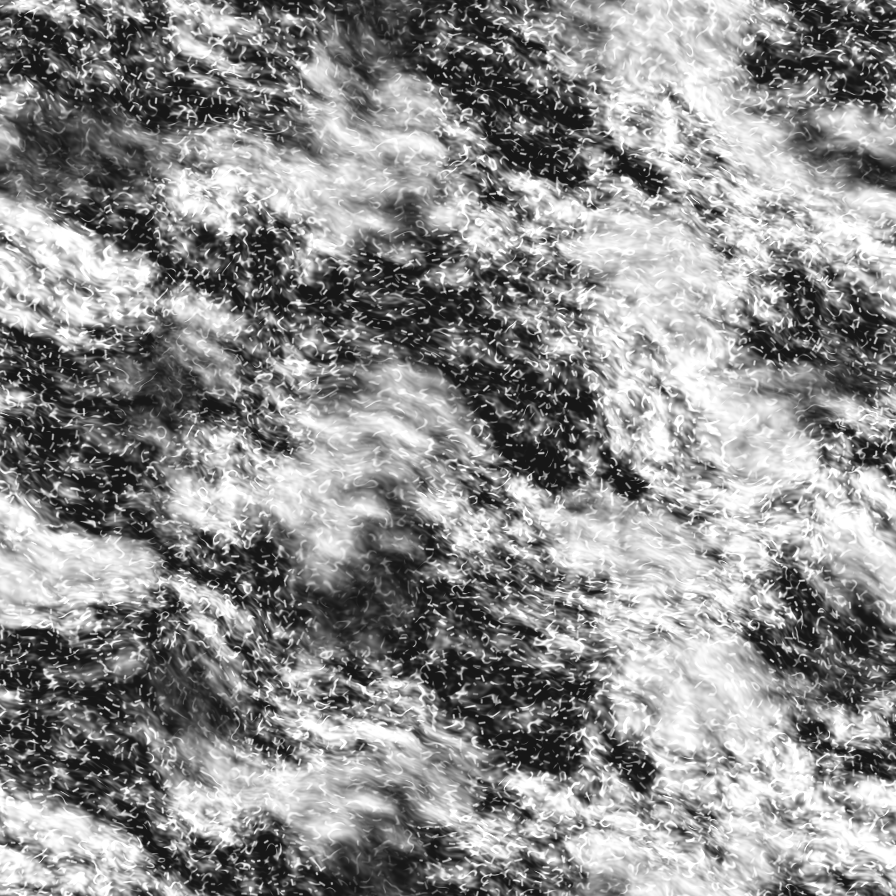
Give the GLSL for this texture, as a WebGL 1 fragment shader.

```glsl
precision highp float;

uniform vec2 u_resolution;

const vec2 PATCH_CELLS = vec2(3.0, 2.0);     // whole numbers keep the tile seamless
const vec2 ROUGH_CELLS = vec2(18.0, 10.0);
const vec2 THREAD_CELLS = vec2(74.0, 96.0);
const vec2 BREAK_CELLS = vec2(83.0, 89.0);
const vec2 CRACK_CELLS = vec2(4.0, 3.0);
const float SHEAR = 3.0;                     // strata fall 1 in SHEAR to the right
const float PATCH_GAIN = 0.72;
const float ROUGH_GAIN = 0.82;
const float SPECK_CELLS = 112.0;
const float SPECK_SHARE = 0.5;
const float SPECK_LENGTH = 0.42;
const float SPECK_WIDTH = 0.12;
const float WARP = 0.04;
const float FINE_WARP = 0.009;
const float BRIGHTNESS = 0.52;
const float PATCH_CONTRAST = 0.54;
const float ROUGH_CONTRAST = 0.42;
const float THREAD_CONTRAST = 0.4;
const float CRACK_DEPTH = 0.16;
const vec3 DARK = vec3(0.09);
const vec3 LIGHT = vec3(1.0);

float hash(vec2 p) {
  return fract(sin(dot(p, vec2(127.1, 311.7))) * 43758.5453);
}

float cornerSlope(vec2 cell, vec2 offset, vec2 period, float seed) {
  float angle = 6.2832 * hash(mod(cell, period) + seed);
  return dot(vec2(cos(angle), sin(angle)), offset);
}

// Gradient noise that repeats over the unit square
float noise(vec2 uv, vec2 period, float seed) {
  vec2 p = uv * period + seed * vec2(0.37, 0.73);
  vec2 i = floor(p);
  vec2 f = p - i;
  vec2 w = f * f * f * (f * (f * 6.0 - 15.0) + 10.0);
  vec2 e = vec2(1.0, 0.0);
  float low = mix(cornerSlope(i, f, period, seed),
                  cornerSlope(i + e.xy, f - e.xy, period, seed), w.x);
  float high = mix(cornerSlope(i + e.yx, f - e.yx, period, seed),
                   cornerSlope(i + e.xx, f - e.xx, period, seed), w.x);
  return mix(low, high, w.y);
}

float fbm(vec2 uv, vec2 period, float gain, float seed) {
  float sum = 0.0;
  float weight = 1.0;
  for (int octave = 0; octave < 4; octave++) {
    sum += weight * noise(uv, period, seed);
    period *= 2.0;
    weight *= gain;
    seed += 5.3;
  }
  return sum;
}

vec2 warpField(vec2 uv, float cells, float seed) {
  return vec2(noise(uv, vec2(cells), seed), noise(uv, vec2(cells), seed + 9.1));
}

// Short bright dashes, one per chosen cell
float specks(vec2 uv, float flow) {
  vec2 p = uv * SPECK_CELLS;
  vec2 home = floor(p);
  float soft = max(0.12, 0.7 * SPECK_CELLS / u_resolution.x);
  float cover = 0.0;
  for (int y = -1; y <= 1; y++) {
    for (int x = -1; x <= 1; x++) {
      vec2 cell = home + vec2(float(x), float(y));
      vec2 id = mod(cell, SPECK_CELLS);
      vec2 center = cell + 0.2 + 0.6 * vec2(hash(id + 3.1), hash(id + 17.7));
      float angle = flow + 2.0 * (hash(id + 41.3) - 0.5);
      vec2 along = vec2(cos(angle), sin(angle));
      vec2 d = p - center;
      float reach = SPECK_LENGTH * hash(id + 67.9);
      d -= along * clamp(dot(d, along), -reach, reach);
      float dash = 1.0 - smoothstep(SPECK_WIDTH - soft, SPECK_WIDTH + soft, length(d));
      float chosen = step(hash(id + 83.2), SPECK_SHARE);
      cover = max(cover, dash * chosen * (0.35 + 0.65 * hash(id + 29.4)));
    }
  }
  return cover;
}

void main() {
  vec2 uv = gl_FragCoord.xy / u_resolution;

  // Crumpled, sheared strata
  vec2 p = uv + WARP * warpField(uv, 5.0, 2.0) + FINE_WARP * warpField(uv, 26.0, 6.0);
  vec2 strata = vec2(p.x, p.x + SHEAR * p.y);

  // Pale and dark masses
  float mass = fbm(strata, PATCH_CELLS, PATCH_GAIN, 11.0);
  float patches = smoothstep(-0.4, 0.4, mass) - 0.5;

  // Rough grain and broken curly threads, calmer in some places
  float calm = noise(p, vec2(5.0, 7.0), 31.0) - 0.15 * patches;
  float detail = mix(0.5, 1.2, smoothstep(-0.3, 0.05, calm));
  float rough = fbm(strata, ROUGH_CELLS, ROUGH_GAIN, 23.0);
  float thread = 1.0 - smoothstep(0.0, 0.2, abs(noise(p, THREAD_CELLS, 47.0)));
  thread *= smoothstep(-0.05, 0.25, noise(uv, BREAK_CELLS, 61.0));

  // Dark crevices
  float crack = 1.0 - smoothstep(0.0, 0.06, abs(noise(strata, CRACK_CELLS, 53.0)));
  crack *= smoothstep(0.0, 0.2, noise(uv, vec2(6.0), 59.0));

  float tone = BRIGHTNESS + PATCH_CONTRAST * patches;
  tone += detail * (ROUGH_CONTRAST * rough + THREAD_CONTRAST * (thread - 0.17));
  tone -= CRACK_DEPTH * crack;
  tone = smoothstep(0.0, 1.0, tone);

  // Glinting specks
  float flow = 0.4 + 4.0 * noise(uv, vec2(3.0), 71.0);
  float glint = specks(uv, flow) * smoothstep(0.35, 0.9, detail);
  tone = mix(tone, 1.0, 0.85 * glint);

  gl_FragColor = vec4(mix(DARK, LIGHT, tone), 1.0);
}
```
